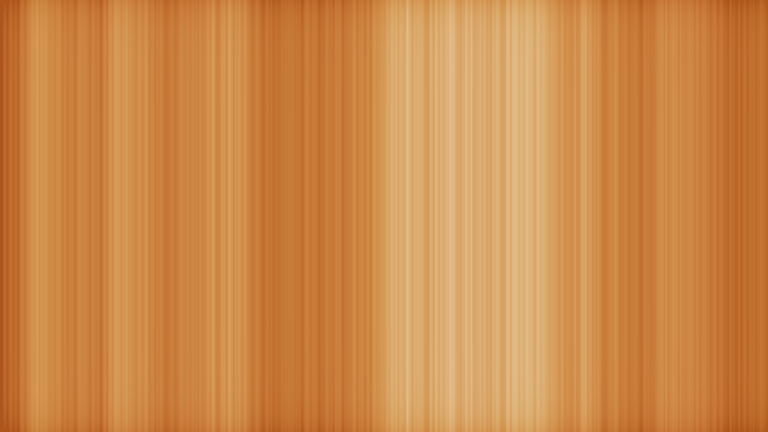
A Shadertoy shader for this texture:

```glsl
#define BASE_TONE 0.50
#define GLOW_TONE 0.43
#define WELL_TONE 0.38
#define WAVE_TONE 0.12
#define WAVE_PERIOD 0.12
#define RIPPLE_PERIOD 0.09
#define BAND_TONE 0.17
#define STREAK_TONE 0.11
#define FINE_TONE 0.25
#define HUE_SHIFT 0.02
#define SAMPLES 4

const float TAU = 6.2831853;

float hash(float n) {
    return fract(sin(n * 127.1 + 11.7) * 43758.5453);
}

float noise(float x) {
    float cell = floor(x);
    return mix(hash(cell), hash(cell + 1.0), smoothstep(0.0, 1.0, x - cell));
}

float centredNoise(float x) {
    return noise(x) - 0.5;
}

// Dark to light wood colours, 0.2 of tone apart
vec3 woodColour(float tone) {
    vec3 wood[7] = vec3[7](
        vec3(0.68, 0.34, 0.11), vec3(0.75, 0.42, 0.17), vec3(0.79, 0.49, 0.23),
        vec3(0.82, 0.56, 0.29), vec3(0.85, 0.64, 0.39), vec3(0.88, 0.72, 0.52),
        vec3(0.91, 0.79, 0.63));
    float place = clamp(tone * 5.0, 0.0, 6.0);
    int index = min(int(place), 5);
    return mix(wood[index], wood[index + 1], place - float(index));
}

// Broad light and dark areas
float broadTone(float x) {
    float glow = exp(-pow(abs(x - 0.613) / 0.122, 4.0));
    float well = exp(-pow(abs(x - 0.41) / 0.036, 2.0));
    float wave = cos(TAU * (x - 0.05) / WAVE_PERIOD);
    float ripple = cos(TAU * (x - 0.52) / RIPPLE_PERIOD);
    return BASE_TONE + GLOW_TONE * glow - WELL_TONE * well
        + WAVE_TONE * mix(wave, 0.7 * ripple, glow);
}

// Vertical grain, from wide bands to hairlines
float grainTone(float x) {
    float bands = BAND_TONE * centredNoise(x * 38.0 + 5.0);
    float streaks = STREAK_TONE * centredNoise(x * 130.0 + 71.0);
    float fine = FINE_TONE * centredNoise(x * 430.0 + 203.0);
    float hairline = 0.14 * smoothstep(0.93, 1.0, noise(x * 350.0 + 611.0));
    return bands + streaks + fine + hairline;
}

// Darkening towards the borders
float borderTone(vec2 uv) {
    float sides = exp(-uv.x / 0.024) + exp(-(1.0 - uv.x) / 0.036);
    float ends = exp(-uv.y / 0.035) + exp(-(1.0 - uv.y) / 0.035);
    return 0.45 * sides + 0.20 * ends;
}

void mainImage(out vec4 fragColor, in vec2 fragCoord) {
    vec2 uv = fragCoord / iResolution.xy;
    vec3 colour = vec3(0.0);

    // Average across the pixel width to smooth the hairlines
    for (int i = 0; i < SAMPLES; i++) {
        float offset = (float(i) + 0.5) / float(SAMPLES) - 0.5;
        float x = uv.x + offset / iResolution.x;
        colour += woodColour(broadTone(x) + grainTone(x) - borderTone(uv));
    }
    colour /= float(SAMPLES);

    // Slow drift between redder and yellower wood
    colour.g += HUE_SHIFT * centredNoise(uv.x * 16.0 + 37.0);
    fragColor = vec4(clamp(colour, 0.0, 1.0), 1.0);
}
```
